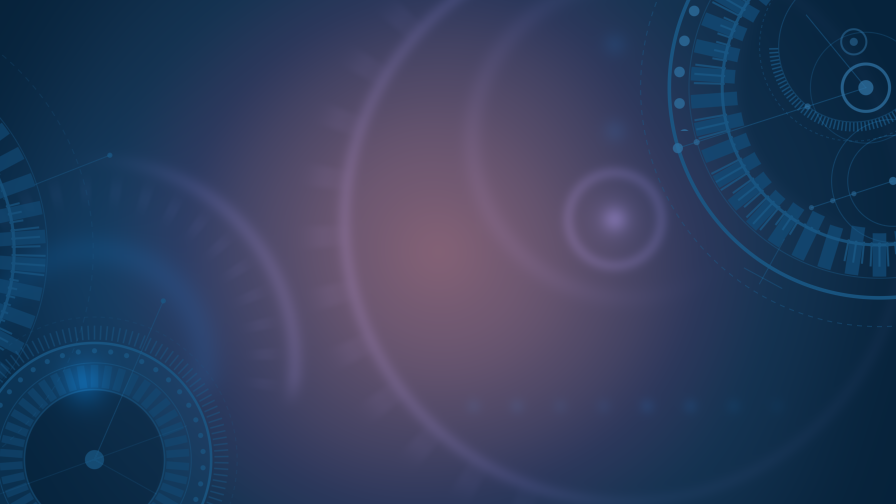
Give the GLSL for this background, as a WebGL 2 fragment shader.

```glsl
#version 300 es
precision highp float;

uniform vec2 u_resolution;
out vec4 fragColor;

const float TAU = 6.2831853;
const float HAIR = 0.002;
const vec3 STEEL = vec3(0.10, 0.35, 0.53);
const vec3 BRIGHT = vec3(0.18, 0.44, 0.63);
const vec3 TOOTH = vec3(0.07, 0.29, 0.46);
const vec3 DEEP = vec3(0.02, 0.14, 0.24);
const vec3 MAUVE = vec3(0.06, 0.05, 0.08);
const vec3 BLUE = vec3(0.0, 0.035, 0.06);

float hash(float n) { return fract(sin(n * 12.99) * 4375.5); }

float fill(float d) {
  float aa = 0.75 / u_resolution.y;
  return smoothstep(aa, -aa, d);
}

float ring(float r, float radius, float width) { return fill(abs(r - radius) - 0.5 * width); }

float disc(vec2 p, vec2 c, float radius) { return fill(length(p - c) - radius); }

float glow(float d, float size) { return exp(-d * d / (size * size)); }

vec2 polar(vec2 p, vec2 c) {
  p -= c;
  return vec2(length(p), atan(p.y, p.x));
}

// Arc distance from the middle of the nearest angular cell
float cellArc(vec2 q, float count) {
  return (fract(q.y * count / TAU) - 0.5) * TAU / count * q.x;
}

float teeth(vec2 q, float count, float width, float inner, float outer) {
  return fill(abs(cellArc(q, count)) - 0.5 * width) * fill(max(inner - q.x, q.x - outer));
}

float beads(vec2 q, float count, float radius, float size) {
  return fill(length(vec2(cellArc(q, count), q.x - radius)) - size);
}

float dashes(vec2 q, float count, float radius) {
  float dash = smoothstep(0.3, 0.2, abs(fract(q.y * count / TAU) - 0.5));
  return ring(q.x, radius, HAIR) * dash;
}

float line(vec2 p, vec2 a, vec2 b) {
  vec2 d = b - a;
  float t = clamp(dot(p - a, d) / dot(d, d), 0.0, 1.0);
  return fill(length(p - a - d * t) - 0.5 * HAIR);
}

// Warm centre cooling into navy corners
vec3 backdrop(vec2 p) {
  float r = length(p - vec2(0.87, 0.5));
  r += 0.008 * (sin(p.x * 7.0 + 2.0 * sin(p.y * 5.0)) + sin(p.y * 9.0 - p.x * 4.0));
  vec3 c = mix(vec3(0.51, 0.38, 0.46), vec3(0.42, 0.34, 0.44), smoothstep(0.0, 0.22, r));
  c = mix(c, vec3(0.30, 0.28, 0.40), smoothstep(0.16, 0.38, r));
  c = mix(c, vec3(0.18, 0.22, 0.36), smoothstep(0.32, 0.53, r));
  c = mix(c, vec3(0.08, 0.20, 0.32), smoothstep(0.46, 0.70, r));
  c = mix(c, vec3(0.025, 0.135, 0.23), smoothstep(0.62, 1.02, r));
  return c + BLUE * glow(length(p - vec2(0.18, 0.46)), 0.28);
}

// Out of focus arcs, dial and lights
vec3 softShapes(vec2 p) {
  vec2 big = polar(p, vec2(1.24, 0.56));
  vec2 low = polar(p, vec2(0.185, 0.282));
  float left = smoothstep(1.4, 0.8, p.x);
  float upper = smoothstep(0.18, 0.26, p.y);
  float dial = length(p - vec2(1.22, 0.565));
  float mauve = glow(big.x - 0.556, 0.016) * mix(0.35, 1.0, left);
  mauve += 0.35 * smoothstep(0.0, 0.9, sin(big.y * 32.0)) * glow(big.x - 0.6, 0.032) * left;
  mauve += 0.5 * glow(length(p - vec2(1.25, 0.722)) - 0.313, 0.022) * smoothstep(1.5, 1.0, p.x);
  mauve += glow(low.x - 0.4, 0.018) * upper * smoothstep(0.1, 0.5, p.x);
  mauve += 0.3 * glow(low.x - 0.34, 0.025) * upper * smoothstep(0.0, 0.9, sin(low.y * 36.0));
  mauve += 1.2 * glow(dial - 0.092, 0.014) + 2.2 * glow(dial, 0.026) + 0.7 * glow(dial, 0.06);
  float blue = glow(low.x - 0.22, 0.035) * upper;
  for (int i = 0; i < 8; i++) {
    float k = float(i);
    blue += (0.3 + 0.6 * hash(k + 2.0)) * glow(length(p - vec2(0.94 + 0.086 * k, 0.194)), 0.016);
  }
  for (float y = 0.74; y < 1.0; y += 0.172) blue += 0.9 * glow(length(p - vec2(1.22, y)), 0.024);
  return MAUVE * mauve + BLUE * blue;
}

// Large toothed wheel with streaks of uneven length
vec3 wheel(vec3 c, vec2 q, float count, float inner) {
  float id = floor(q.y * count / TAU);
  float outer = inner + 0.098;
  c = mix(c, DEEP, 0.35 * smoothstep(0.02, -0.02, q.x - inner));
  c = mix(c, TOOTH, 0.78 * teeth(q, count, 0.027, inner + 0.012 * hash(id), outer));
  float reach = mix(inner + 0.025, outer, hash(id + 7.0));
  float lines = 0.75 * teeth(q, count * 3.0, 0.004, inner + 0.03, reach);
  lines += 0.45 * ring(q.x, outer + 0.003, HAIR) + 0.8 * ring(q.x, inner + 0.035, 0.006);
  return mix(c, STEEL, min(lines, 0.8));
}

vec3 rightDials(vec3 c, vec2 p) {
  vec2 q = polar(p, vec2(1.745, 0.826));
  vec2 hub = vec2(1.718, 0.826), small = vec2(1.694, 0.917), knob = vec2(1.345, 0.706);
  vec2 pivot = vec2(1.772, 0.641), tail = vec2(1.61, 0.588);
  vec2 s = polar(p, vec2(1.694, 0.907));
  float pivotR = length(p - pivot), hubR = length(p - hub);
  c = wheel(c, q, 42.0, 0.277);
  float lines = 0.9 * ring(q.x, 0.417, 0.007) + 0.5 * dashes(q, 150.0, 0.474);
  lines += 0.7 * teeth(s, 130.0, 0.003, 0.15, 0.168) * step(s.y, 0.2);
  lines += 0.4 * dashes(s, 100.0, 0.187) + 0.5 * ring(s.x, 0.149, HAIR);
  lines += 0.4 * ring(hubR, 0.11, HAIR);
  lines += 0.5 * (ring(pivotR, 0.09, HAIR) + ring(pivotR, 0.122, HAIR));
  lines += 0.6 * (line(p, knob, hub) + line(p, vec2(1.6, 0.97), hub) + line(p, tail, pivot));
  lines += 0.5 * line(p, vec2(1.507, 0.437), vec2(1.556, 0.525));
  lines += 0.5 * line(p, vec2(1.477, 0.468), vec2(1.551, 0.428));
  c = mix(c, STEEL, min(lines, 0.85));
  float bright = ring(hubR, 0.047, 0.006) + disc(p, hub, 0.015);
  bright += 0.7 * (ring(length(p - small), 0.025, 0.004) + disc(p, small, 0.008));
  bright += disc(p, knob, 0.01) + disc(p, pivot, 0.008);
  bright += beads(q, 40.0, 0.398, 0.0105) * step(p.x, 1.4) * step(0.74, p.y);
  for (float t = 0.0; t < 0.6; t += 0.26) bright += 0.7 * disc(p, mix(tail, pivot, t), 0.005);
  for (float t = 0.1; t < 0.8; t += 0.59) bright += 0.8 * disc(p, mix(knob, hub, t), 0.006);
  return mix(c, BRIGHT, 0.75 * min(bright, 1.0));
}

vec3 leftDials(vec3 c, vec2 p) {
  vec2 q = polar(p, vec2(-0.324, 0.502));
  c = mix(c, wheel(c, q, 45.0, 0.317), 0.85 * smoothstep(0.2, 0.32, p.y));
  vec2 hub = vec2(0.1875, 0.088), tip = vec2(0.324, 0.403), pin = vec2(0.218, 0.692);
  vec2 g = polar(p, hub);
  c = mix(c, DEEP, 0.45 * smoothstep(0.15, 0.13, g.x));
  c = mix(c, TOOTH, 0.3 * ring(g.x, 0.185, 0.09));
  c = mix(c, TOOTH, 0.55 * teeth(g, 42.0, 0.015, 0.143, 0.188));
  float lines = 0.45 * teeth(g, 130.0, 0.003, 0.238, 0.266) + 0.25 * dashes(q, 150.0, 0.509);
  lines += 0.8 * ring(g.x, 0.2315, 0.005) + 0.45 * ring(g.x, 0.192, HAIR);
  lines += 0.55 * ring(g.x, 0.139, 0.003) + 0.2 * dashes(g, 110.0, 0.283);
  lines += 0.65 * beads(g, 42.0, 0.216, 0.005) + 0.7 * disc(p, hub, 0.019);
  lines += 0.7 * (disc(p, tip, 0.005) + disc(p, pin, 0.005));
  lines += 0.45 * (line(p, hub, tip) + line(p, vec2(0.07, 0.634), pin));
  lines += 0.25 * (line(p, vec2(0.0, 0.02), vec2(0.37, 0.155)) + line(p, hub, vec2(0.31, 0.02)));
  c = mix(c, STEEL, min(lines, 0.8));
  return c + BLUE * 3.5 * glow(length(p - vec2(0.168, 0.24)), 0.045);
}

void main() {
  vec2 p = gl_FragCoord.xy / u_resolution.y;
  vec3 color = backdrop(p) + softShapes(p);
  fragColor = vec4(leftDials(rightDials(color, p), p), 1.0);
}
```
